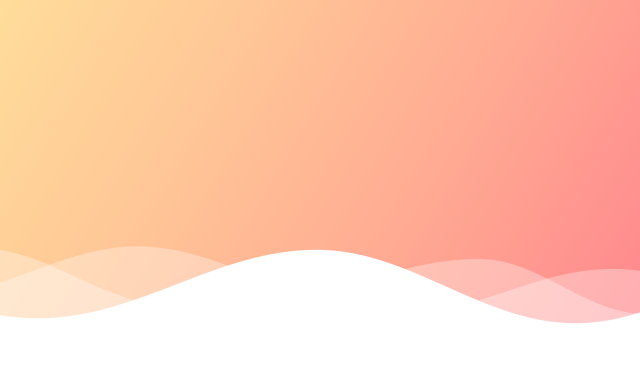
Give the GLSL for this background, as a Shadertoy shader.

```glsl
// A warm diagonal gradient, yellow to coral, above a white rolling hill.
// Two translucent wave layers peep out on both sides of the hill.
// Every contour is built from half-cosine swells with separate flanks.

#define SUN_COLOR vec3(1.0, 0.865, 0.605)
#define PEACH_COLOR vec3(1.0, 0.745, 0.585)
#define CORAL_COLOR vec3(1.0, 0.555, 0.558)
#define HILL_COLOR vec3(1.0)
#define VEIL_OPACITY 0.32
#define GRADIENT_AXIS vec2(0.823, 0.290)
#define HILL_CREST vec2(0.495, 0.346)

const float PI = 3.14159;

// Height of a swell; reach and depth hold its (left, right) flanks.
float swell(float x, vec2 crest, vec2 reach, vec2 depth) {
    float offset = x - crest.x;
    bool onLeft = offset < 0.0;
    float span = onLeft ? reach.x : reach.y;
    float drop = onLeft ? depth.x : depth.y;
    float phase = min(abs(offset) / span, 1.35);
    return crest.y - drop * (0.5 - 0.5 * cos(PI * phase));
}

// Coverage of the area below a contour, with a one-pixel soft edge.
float below(float height, float y) {
    float soft = 0.75 / iResolution.y;
    return smoothstep(-soft, soft, height - y);
}

// Quadratic blend through three colours along the diagonal.
vec3 skyGradient(vec2 p) {
    float t = clamp(dot(vec2(p.x, 1.0 - p.y), GRADIENT_AXIS), 0.0, 1.1);
    return mix(mix(SUN_COLOR, PEACH_COLOR, t),
               mix(PEACH_COLOR, CORAL_COLOR, t), t);
}

void mainImage(out vec4 fragColor, in vec2 fragCoord) {
    vec2 p = fragCoord / iResolution.xy;
    bool leftSide = p.x < HILL_CREST.x;

    // Outer veil and inner veil, each with one swell per side
    float veilA = leftSide
        ? swell(p.x, vec2(-0.033, 0.350), vec2(0.300), vec2(0.148))
        : swell(p.x, vec2(0.749, 0.322), vec2(0.413, 0.260), vec2(0.144));
    float veilB = leftSide
        ? swell(p.x, vec2(0.215, 0.355), vec2(0.332), vec2(0.131))
        : swell(p.x, vec2(0.957, 0.296), vec2(0.322), vec2(0.113));
    float hill = swell(p.x, HILL_CREST, vec2(0.436, 0.404), vec2(0.179, 0.192));

    // Layers from back to front
    vec3 color = skyGradient(p);
    color = mix(color, HILL_COLOR, VEIL_OPACITY * below(veilA, p.y));
    color = mix(color, HILL_COLOR, VEIL_OPACITY * below(veilB, p.y));
    color = mix(color, HILL_COLOR, below(hill, p.y));

    fragColor = vec4(color, 1.0);
}
```
